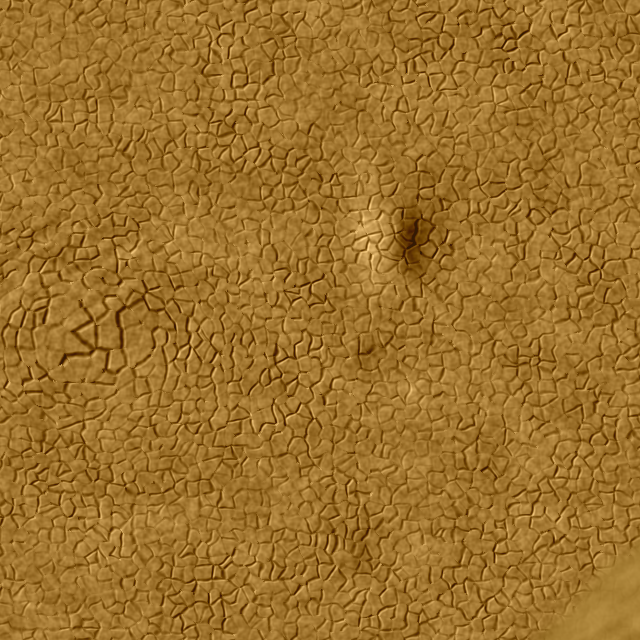
A Shadertoy shader for this texture:

```glsl
const vec3 OCHRE = vec3(0.642, 0.472, 0.198);
const vec3 PALE_SAND = vec3(0.645, 0.490, 0.200);
const vec2 TO_LIGHT = vec2(-0.87, 0.50);
const float CELL_COUNT = 52.0;
const float CELL_JITTER = 0.88;
const float CRACK_WIDTH = 0.21;
const float CRACK_DARKNESS = 0.155;
const float RELIEF = 0.20;
const float RELIEF_STEP = 0.0030;
const float GRAIN = 0.115;
const float BLOTCHES = 0.06;
const vec2 PLATE_CENTRE = vec2(0.14, 0.47);
const vec2 PLATE_RADII = vec2(0.13, 0.10);
const float PLATE_GROWTH = 0.42;

vec2 hash2(vec2 p) {
    vec3 q = fract(p.xyx * vec3(0.1031, 0.1030, 0.0973));
    q += dot(q, q.yzx + 33.33);
    return fract((q.xx + q.yz) * q.zy);
}

float gradientAt(vec2 cell, vec2 offset) {
    float angle = 6.2832 * hash2(cell + 71.0).x;
    return dot(vec2(cos(angle), sin(angle)), offset);
}

float gradientNoise(vec2 p) {
    vec2 i = floor(p), f = p - i;
    vec2 u = f * f * f * (f * (f * 6.0 - 15.0) + 10.0);
    vec2 e = vec2(1.0, 0.0);
    return mix(mix(gradientAt(i, f), gradientAt(i + e, f - e), u.x),
               mix(gradientAt(i + e.yx, f - e.yx), gradientAt(i + 1.0, f - 1.0), u.x), u.y);
}

float blob(vec2 p, vec2 centre, vec2 radii) {
    vec2 d = (p - centre) / radii;
    return exp(-dot(d, d));
}

// Enlarges the cells around the broken plates and bends the other borders
vec2 cellSpace(vec2 p) {
    float plates = blob(p, PLATE_CENTRE, PLATE_RADII * 1.3);
    vec2 q = p - PLATE_GROWTH * (p - PLATE_CENTRE) * plates;
    vec2 bend = vec2(gradientNoise(p * 48.0), gradientNoise(p * 48.0 + 19.0));
    return q * CELL_COUNT + 0.4 * (1.0 - 0.8 * plates) * bend + 8.0;
}

// Depth of the cell borders, each border with its own strength
float crackDepth(vec2 p) {
    vec2 q = cellSpace(p);
    vec2 base = floor(q), home = base, toHome = vec2(0.0);
    float nearest = 9.0;
    for (int y = -1; y <= 1; y++)
    for (int x = -1; x <= 1; x++) {
        vec2 cell = base + vec2(x, y);
        vec2 r = cell + 0.5 + CELL_JITTER * (hash2(cell) - 0.5) - q;
        if (dot(r, r) < nearest) {
            nearest = dot(r, r);
            home = cell;
            toHome = r;
        }
    }
    float depth = 0.0;
    for (int y = -2; y <= 2; y++)
    for (int x = -2; x <= 2; x++) {
        if (x == 0 && y == 0) continue;
        vec2 cell = home + vec2(x, y);
        vec2 r = cell + 0.5 + CELL_JITTER * (hash2(cell) - 0.5) - q;
        float border = dot(0.5 * (toHome + r), normalize(r - toHome));
        float strength = mix(0.12, 1.0, smoothstep(0.1, 0.9, hash2(home + cell + 300.0).x));
        depth = max(depth, strength * (1.0 - smoothstep(0.0, CRACK_WIDTH, border)));
    }
    return depth;
}

void mainImage(out vec4 fragColor, in vec2 fragCoord) {
    vec2 p = fragCoord / iResolution.y;

    // Regions
    float plates = blob(p, PLATE_CENTRE, PLATE_RADII);
    float corner = smoothstep(-0.02, 0.035, p.x - p.y - 0.83 + 0.03 * gradientNoise(p * 22.0));
    float strength = 0.80 + 0.55 * gradientNoise(p * 7.0) + 0.45 * gradientNoise(p * 19.0);
    strength += 0.85 * plates + 0.35 * blob(p, vec2(0.43, 0.48), vec2(0.06, 0.10));
    strength += 0.40 * blob(p, vec2(0.82, 0.94), vec2(0.09, 0.06));
    strength = max(strength, 0.2) * (1.0 - 0.95 * corner);

    // Cracks with a shaded and a lit wall
    float depth = crackDepth(p);
    float lightwardDepth = crackDepth(p + TO_LIGHT * RELIEF_STEP);
    float tone = strength * (RELIEF * (lightwardDepth - depth) - CRACK_DARKNESS * depth);

    // Grain, blotches and slanted ripples
    float grain = gradientNoise(p * 85.0) + 0.7 * gradientNoise(p * 165.0 + 5.0);
    tone += GRAIN * grain * (1.0 - 0.75 * corner);
    tone += BLOTCHES * (gradientNoise(p * 9.0 + 3.0) + gradientNoise(p * 24.0));
    vec2 along = vec2(dot(p, vec2(0.85, 0.53)), dot(p, vec2(-0.53, 0.85)));
    float ripple = gradientNoise(along * vec2(11.0, 62.0));
    float rippled = blob(p, vec2(0.10, 0.60), vec2(0.20, 0.10));
    tone += ripple * (0.03 + 0.17 * rippled + 0.03 * corner);

    // Mound, its shadow and smaller bumps
    vec2 m = p + vec2(0.12 * (p.y - 0.63), 0.0);
    tone += 0.15 * blob(m, vec2(0.582, 0.63), vec2(0.032, 0.080));
    tone -= 0.25 * blob(p, vec2(0.642, 0.622), vec2(0.022, 0.050));
    tone -= 0.08 * blob(p, vec2(0.655, 0.64), vec2(0.050, 0.070));
    tone += 0.11 * blob(p, vec2(0.643, 0.395), vec2(0.015, 0.024));
    tone -= 0.09 * blob(p, vec2(0.575, 0.445), vec2(0.022, 0.030));
    tone -= 0.11 * blob(p, vec2(0.565, 0.140), vec2(0.015, 0.036));
    tone += 0.07 * blob(p, vec2(0.645, 0.135), vec2(0.022, 0.037));

    vec3 colour = mix(OCHRE, PALE_SAND, corner) + tone * vec3(1.0, 1.0, 0.95);
    fragColor = vec4(clamp(colour, vec3(0.20, 0.10, 0.01), vec3(1.0)), 1.0);
}
```
